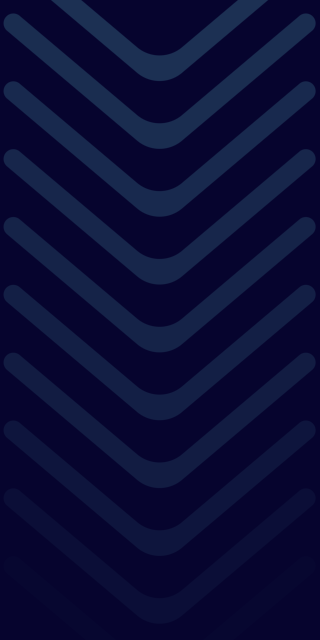
Give the GLSL for this pattern, as a Shadertoy shader.

```glsl
// Stacked rounded chevrons pointing down, fading step by step into dark navy.

// Lengths are in canvas widths, with y measured down from the top edge.
const vec3 BACKGROUND = vec3(0.022, 0.015, 0.180);
const vec3 STROKE = vec3(0.108, 0.188, 0.326);
const int CHEVRONS = 10;
const float CENTER_X = 0.4987;
const float FIRST_END_Y = -0.1393;   // arm ends of the topmost chevron
const float SPACING = 0.2120;
const float ARM_REACH = 0.4570;      // horizontal reach of one arm
const float SLOPE = 0.845;
const float BEND_REACH = 0.0703;     // half width of the rounded bend
const float HALF_HEIGHT = 0.0400;    // half the vertical stroke thickness
const float SLOW_FADE = 0.075;       // opacity lost per chevron at first
const float FAST_FADE = 0.165;       // opacity lost per chevron near the end
const float FADE_END = 9.42;         // chevron index where opacity hits zero

// Signed distance to one chevron whose arm ends lie at y = 0.
float chevronDistance(vec2 p) {
    p.x = abs(p.x);
    vec2 armDir = normalize(vec2(1.0, -SLOPE));
    vec2 fromEnd = p - vec2(ARM_REACH, 0.0);

    // Round cap
    if (dot(fromEnd, armDir) > 0.0) {
        return length(fromEnd) - HALF_HEIGHT * armDir.x;
    }

    // Straight arm, replaced by a tangent arc near the tip
    float radius = BEND_REACH / -armDir.y;
    float spineY = -SLOPE * p.x;
    float cosine = armDir.x;
    if (p.x < BEND_REACH) {
        float rise = sqrt(radius * radius - p.x * p.x);
        spineY = rise - radius / armDir.x;
        cosine = rise / radius;
    }
    spineY += SLOPE * ARM_REACH;
    return (abs(p.y - spineY) - HALF_HEIGHT) * cosine;
}

// Gentle fade at first, then a steep one over the last chevrons.
float chevronOpacity(float index) {
    return clamp(min(1.0 - SLOW_FADE * index, FAST_FADE * (FADE_END - index)), 0.0, 1.0);
}

void mainImage(out vec4 fragColor, in vec2 fragCoord) {
    float pixel = 1.0 / iResolution.x;
    vec2 p = vec2(fragCoord.x, iResolution.y - fragCoord.y) * pixel;
    p -= vec2(CENTER_X, FIRST_END_Y);

    vec3 color = BACKGROUND;
    for (int i = 0; i < CHEVRONS; i++) {
        float index = float(i);
        float d = chevronDistance(p - vec2(0.0, index * SPACING));
        float coverage = 1.0 - smoothstep(-0.75 * pixel, 0.75 * pixel, d);
        color = mix(color, STROKE, coverage * chevronOpacity(index));
    }
    fragColor = vec4(color, 1.0);
}
```
